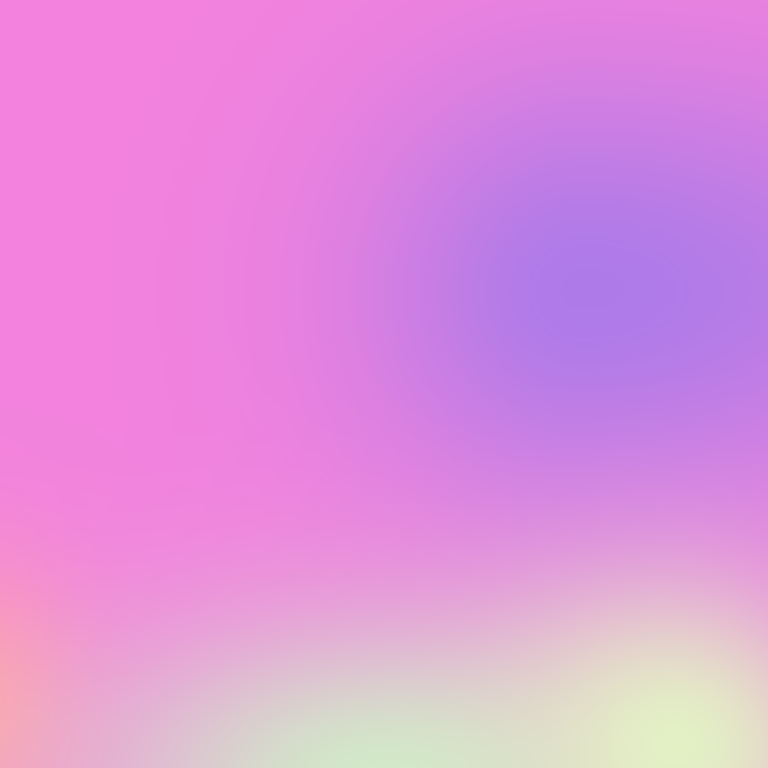
A WebGL 1 fragment shader for this background:

```glsl
precision highp float;
// Soft pastel gradient: a violet glow on pink, with coral, mint and lemon light rising from below.

uniform vec2 u_resolution;

const vec3 PINK   = vec3(0.95, 0.51, 0.87);
const vec3 VIOLET = vec3(0.68, 0.48, 0.91);
const vec3 CORAL  = vec3(1.00, 0.61, 0.69);
const vec3 MINT   = vec3(0.82, 0.91, 0.785);
const vec3 LEMON  = vec3(0.89, 0.94, 0.77);

// Elliptical Gaussian falloff, 1.0 at the centre
float glow(vec2 p, vec2 center, vec2 spread) {
  vec2 d = (p - center) / spread;
  return exp(-dot(d, d));
}

// Horizontal spread that differs on each side of a centre
float sideSpread(float x, float center, float left, float right) {
  return x < center ? left : right;
}

void main() {
  vec2 uv = gl_FragCoord.xy / u_resolution;

  // Violet glow, stretched towards the right edge
  vec2 violetCenter = vec2(0.76, 0.62);
  float violetWidth = sideSpread(uv.x, violetCenter.x, 0.29, 0.56);
  vec3 color = mix(PINK, VIOLET, glow(uv, violetCenter, vec2(violetWidth, 0.29)));

  // Warm light along the lower left edge
  color = mix(color, CORAL, glow(uv, vec2(-0.03, 0.08), vec2(0.13, 0.19)));

  // Pale light along the bottom
  color = mix(color, MINT, glow(uv, vec2(0.50, -0.01), vec2(0.40, 0.205)));
  color = mix(color, LEMON, glow(uv, vec2(0.88, 0.03), vec2(0.22, 0.205)));

  gl_FragColor = vec4(color, 1.0);
}
```
